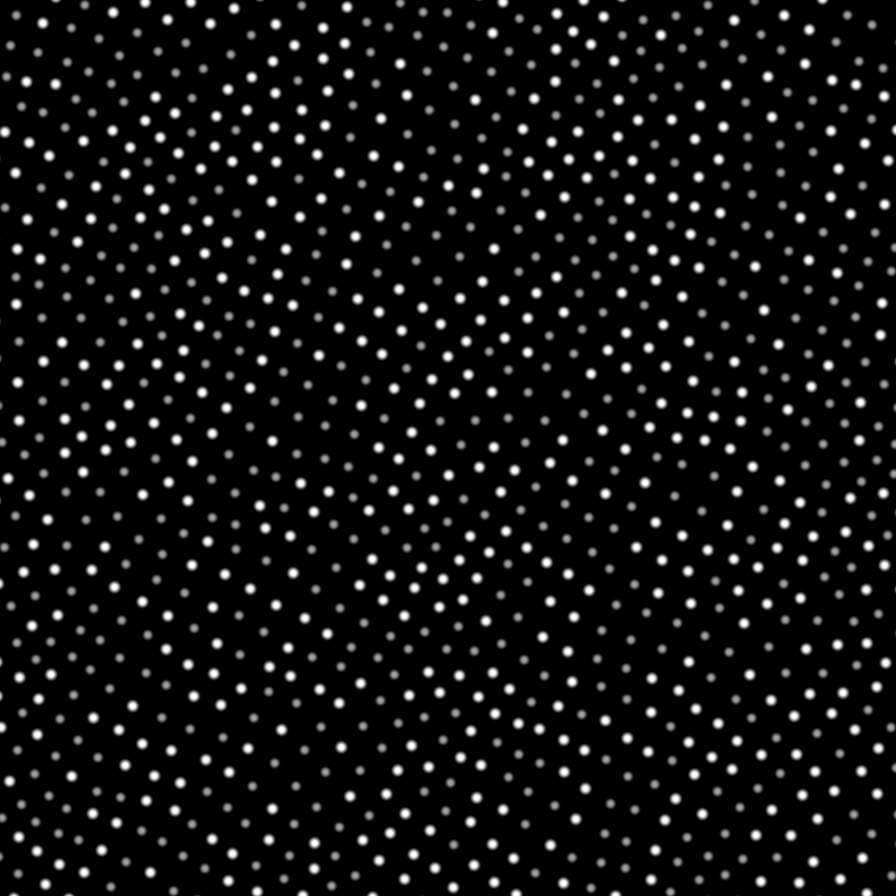
Reproduce this pattern procedurally as a three.js fragment shader.

```glsl
varying vec2 vUv;

#define SPACING vec2(0.0304, 0.0325) // step along a row, step between rows
#define ROW_ANGLE -0.604
#define JITTER 0.2
#define BEND 0.5
#define RIPPLE 0.18
#define LARGE_SHARE 0.52
#define LARGE_EDGE vec2(0.0018, 0.0085)
#define SMALL_EDGE vec2(0.0014, 0.0074)
#define LARGE_LIGHT 1.0
#define SMALL_LIGHT 0.63

float hash(vec2 p) {
  return fract(sin(dot(p, vec2(127.1, 311.7))) * 43758.547);
}

// Layered sines that bend the rows without changing their density much
vec2 drift(vec2 p) {
  vec2 bend = sin(0.43 * p.yx + 0.13 * p + vec2(1.3, 4.1));
  vec2 ripple = sin(0.97 * p.yx - 0.41 * p + vec2(2.7, 0.6));
  return BEND * bend + RIPPLE * ripple;
}

// Soft round grain, either large and bright or small and dim
float grain(float dist, float pick) {
  float isLarge = step(pick, LARGE_SHARE);
  vec2 edge = mix(SMALL_EDGE, LARGE_EDGE, isLarge);
  float light = mix(SMALL_LIGHT, LARGE_LIGHT, isLarge);
  return light * (1.0 - smoothstep(edge.x, edge.y, dist));
}

void main() {
  float c = cos(ROW_ANGLE);
  float s = sin(ROW_ANGLE);
  vec2 turned = vec2(c * vUv.x + s * vUv.y, c * vUv.y - s * vUv.x);
  vec2 pos = turned / SPACING;
  vec2 home = pos - drift(pos);
  float light = 0.0;

  // Search the nearby cells; every row slides by its own phase
  for (int j = -2; j <= 2; j++) {
    float row = floor(home.y) + float(j);
    float phase = hash(vec2(row, 17.0));
    float column = floor(home.x - phase);
    for (int i = -2; i <= 2; i++) {
      vec2 id = vec2(column + float(i), row);
      vec2 jitter = vec2(hash(id + 3.7), hash(id + 9.2)) - 0.5;
      vec2 seat = id + vec2(phase + 0.5, 0.5);
      vec2 center = seat + drift(seat) + JITTER * jitter;
      float dist = length((pos - center) * SPACING);
      light = max(light, grain(dist, hash(id + 21.4)));
    }
  }

  gl_FragColor = vec4(vec3(light), 1.0);
}
```
